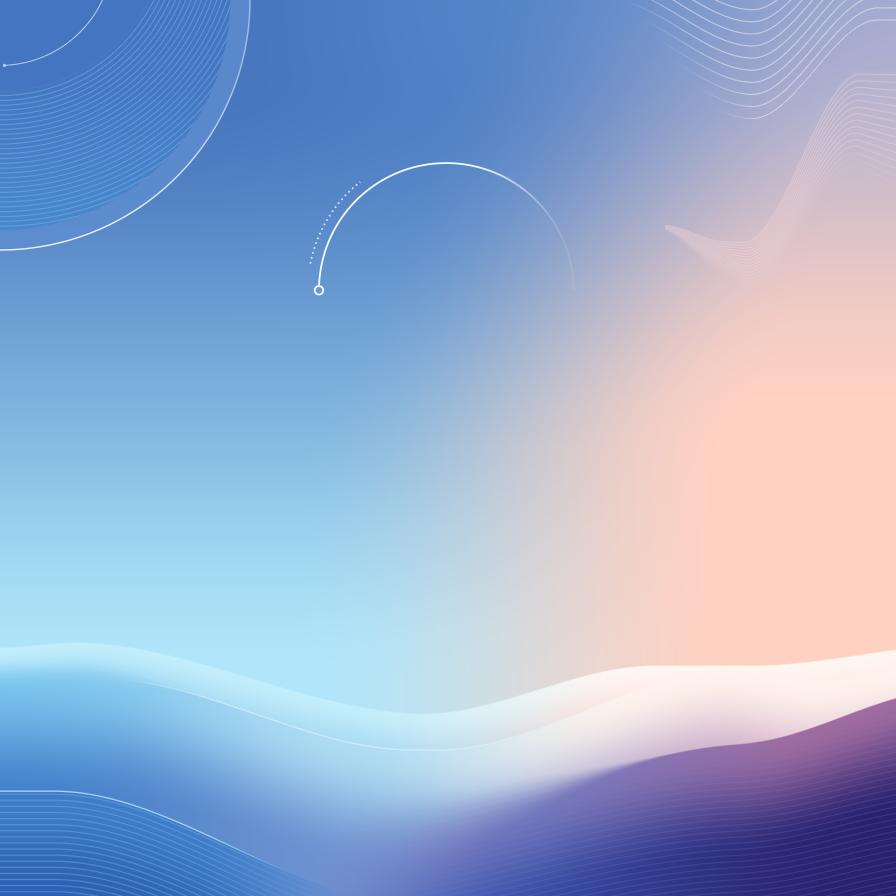
A WebGL 1 fragment shader for this background:

```glsl
precision highp float;
// A blue-to-peach sky above soft wave-shaped hills, with fine line ornaments.
// Hills are height curves summed from ramps; ornaments are circle distances
// and repeated contour lines.
uniform vec2 u_resolution;

#define LINE_HALF .0008
#define HILL_GAP .0068
#define RING_GAP .0054
#define MESH_GAP .0135
#define VEIL_LINES 17.
#define RING_RADIUS .279
#define ARC_CENTER vec2(.498, .676)
#define ARC_RADIUS .142
#define DOT_STEP .037

float pixel;

float ramp(float a, float b, float x) { return smoothstep(a, b, x); }
float inside(float d) { return ramp(-pixel, pixel, d); }
void paint(inout vec3 col, vec3 tint, float amount) { col = mix(col, tint, amount); }

// Coverage of a thin stroke at distance d
float stroke(float d, float halfWidth) {
  return clamp((halfWidth - abs(d)) / pixel + .5, 0., 1.);
}
// Repeated strokes along a height; slope keeps their width even
float strands(float h, float gap, float slope) {
  float d = abs(fract(h / gap) - .5) * gap;
  return stroke(d * inversesqrt(1. + slope * slope), LINE_HALF * .8);
}

// Height curves of the hills and line meshes
float backRidge(float x) {
  return .277 + .006 * ramp(0., .09, x) - .08 * ramp(.08, .48, x)
    + .054 * ramp(.47, .73, x) + .024 * ramp(.84, 1.08, x);
}
float middleRidge(float x) {
  return .243 - .08 * ramp(.11, .46, x) + .09 * ramp(.49, .82, x)
    - .014 * ramp(.8, .92, x) + .02 * ramp(.9, 1.05, x);
}
float violetRidge(float x) { return .04 + .13 * ramp(.3, .85, x) + .06 * ramp(.82, 1.06, x); }
float frontRidge(float x) { return .117 - .125 * ramp(.06, .46, x); }
float meshCurve(float x) { return .932 - .065 * ramp(.68, .84, x) + .11 * ramp(.84, .98, x); }
float veilCurve(float x) { return .749 - .018 * ramp(.74, .81, x) + .19 * ramp(.83, .96, x); }

vec3 sky(vec2 p) {
  vec3 cool = mix(vec3(.69, .9, .98), vec3(.55, .76, .9), ramp(.24, .54, p.y));
  paint(cool, vec3(.28, .46, .745), ramp(.4, .92, p.y));
  cool += vec3(.05, .06, .04) * ramp(.2, .6, p.x) * ramp(.6, 1., p.y);
  vec3 warm = mix(vec3(1., .82, .76), vec3(.64, .67, .82), ramp(.52, 1.04, p.y));
  float edge = .33 + .4 * max(p.y - .5, 0.);
  return mix(cool, warm, ramp(edge, edge + .5, p.x));
}

// Grooved disc in the upper left corner
void addRing(inout vec3 col, vec2 p) {
  float r = length(p - vec2(0., 1.)), groove = length(p - vec2(0., 1.085));
  float disc = inside(RING_RADIUS - r), band = disc * inside(r - .257);
  float grooved = (disc - band) * inside(groove - .187);
  float low = 1. - ramp(.72, .95, p.y);
  paint(col, vec3(.25, .46, .76), disc * .6);
  paint(col, vec3(.28, .55, .82), grooved * low * .7);
  paint(col, vec3(.49, .69, .89), grooved * strands(groove, RING_GAP, 0.) * .5);
  paint(col, vec3(.42, .6, .84), band * .55);
  paint(col, vec3(.92, .98, 1.), stroke(r - RING_RADIUS, LINE_HALF) * (.5 + .45 * low));
  float inner = stroke(length(p - vec2(0., 1.053)) - .126, LINE_HALF * .7) * step(.005, p.x);
  float tip = stroke(length(p - vec2(.005, .927)), .0018);
  paint(col, vec3(.85, .94, 1.), max(inner, tip) * .75);
}

// Half circle with an end marker and a dotted companion
void addArc(inout vec3 col, vec2 p) {
  vec2 q = p - ARC_CENTER;
  float r = length(q), angle = atan(q.y, q.x);
  float marker = length(q + vec2(ARC_RADIUS, 0.));
  float arc = stroke(r - ARC_RADIUS, LINE_HALF * 1.25) * step(0., q.y) * inside(marker - .005);
  arc *= 1. - .9 * ramp(.02, ARC_RADIUS, q.x);
  arc = max(arc, stroke(marker - .0047, .001));
  float along = (fract(angle / DOT_STEP) - .5) * DOT_STEP * r;
  float dots = stroke(length(vec2(along, r - .1545)), .0011);
  dots *= step(2.24, angle) * step(angle, 2.96);
  paint(col, vec3(.94, .99, 1.), max(arc, dots * .75));
}

// Flowing line mesh and finer veil in the upper right
void addMeshes(inout vec3 col, vec2 p) {
  float e = .002, h = p.y - meshCurve(p.x);
  float slope = (meshCurve(p.x + e) - meshCurve(p.x - e)) / (2. * e);
  float mask = ramp(0., .07, p.x - .69 - .8 * (1. - p.y)) * step(0., h);
  paint(col, vec3(.91, .91, .92), strands(h + MESH_GAP * .45, MESH_GAP, slope) * mask * .6);
  float spread = .005 + .55 * max(p.x - .74, 0.);
  float depth = veilCurve(p.x) - p.y, t = depth / spread;
  slope = (veilCurve(p.x + e) - veilCurve(p.x - e)) / (2. * e) - .55 * t;
  mask = step(.742, p.x) * ramp(-.02, .02, t) * (1. - ramp(.5, 1., t));
  paint(col, vec3(.98, .86, .86), mask * (.05 + .33 * strands(depth, spread / VEIL_LINES, slope)));
}

// Pale back and middle hills
void addPaleHills(inout vec3 col, vec2 p) {
  float warm = ramp(.38, .72, p.x), depth = backRidge(p.x) - p.y;
  vec3 crest = mix(vec3(.76, .93, .985), vec3(1., .965, .945), warm);
  vec3 body = mix(vec3(.5, .79, .94), vec3(.65, .85, .95), ramp(0., .3, p.x));
  paint(body, vec3(1., .89, .86), warm);
  paint(col, mix(crest, body, ramp(0., .055, depth)), inside(depth));
  depth = middleRidge(p.x) - p.y;
  crest = mix(vec3(.47, .76, .93), vec3(.68, .86, .95), ramp(0., .4, p.x));
  paint(crest, vec3(1., .95, .925), warm);
  body = mix(vec3(.26, .5, .79), vec3(.44, .58, .82), ramp(0., .42, p.x));
  paint(body, vec3(.77, .6, .74), ramp(.42, .9, p.x));
  float soft = mix(.022, pixel, ramp(.08, .22, p.x));
  paint(col, mix(crest, body, ramp(0., .14, depth)), ramp(-soft, soft, depth));
  float rim = ramp(.12, .25, p.x) * (1. - ramp(.5, .72, p.x));
  paint(col, vec3(.86, .95, .98), stroke(depth, LINE_HALF) * rim * .65);
}

// Violet and blue front hills with contour lines
void addDeepHills(inout vec3 col, vec2 p) {
  float depth = violetRidge(p.x) - p.y, soft = mix(.06, pixel, ramp(.38, .76, p.x));
  float mask = ramp(-soft, soft, depth) * ramp(.3, .56, p.x);
  vec3 crest = mix(vec3(.46, .48, .75), vec3(.63, .42, .62), ramp(.55, .95, p.x));
  vec3 body = mix(vec3(.23, .34, .69), vec3(.16, .13, .43), ramp(.45, .98, p.x));
  paint(col, mix(crest, body, ramp(0., .13, depth)), mask);
  float lines = strands(p.y - .65 * violetRidge(p.x), HILL_GAP, .3);
  paint(col, vec3(.48, .48, .8), lines * mask * .22);
  depth = frontRidge(p.x) - p.y;
  mask = inside(depth) * (1. - ramp(.2, .42, p.x));
  paint(col, mix(vec3(.25, .49, .79), vec3(.17, .38, .7), ramp(0., .12, depth)), mask);
  paint(col, vec3(.45, .7, .9), strands(depth, HILL_GAP, .3) * mask * .45);
  paint(col, vec3(.68, .88, .97), stroke(depth, LINE_HALF) * (1. - ramp(.22, .34, p.x)) * .85);
}

void main() {
  vec2 p = gl_FragCoord.xy / u_resolution;
  pixel = 1. / min(u_resolution.x, u_resolution.y);
  vec3 col = sky(p);
  addRing(col, p); addArc(col, p); addMeshes(col, p);
  addPaleHills(col, p); addDeepHills(col, p);
  gl_FragColor = vec4(col, 1.);
}
```
